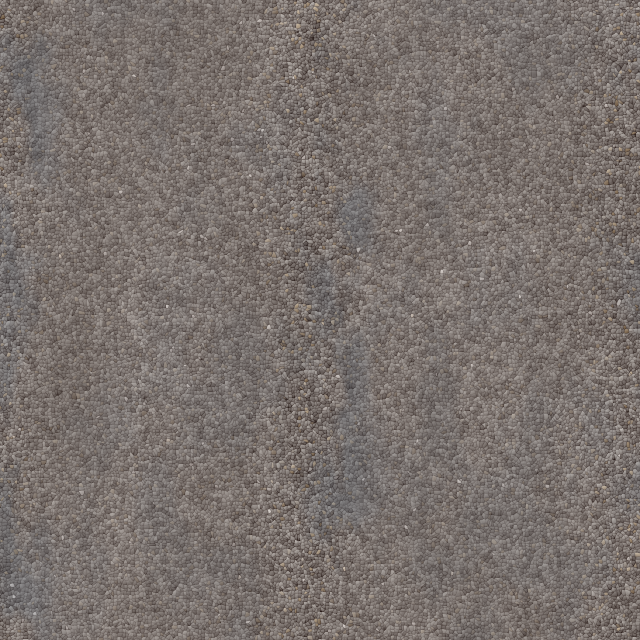
Reproduce this texture procedurally as a Shadertoy shader.

```glsl
// Worn asphalt: fine packed stone grains with coarse lengthwise bands and bluish stains.
#define GRAINS 185.0                      // grains across the canvas
#define BASE_COLOR vec3(0.521, 0.488, 0.470)
#define STAIN_TINT vec3(-0.060, -0.036, -0.014)
#define OCHRE_TINT vec3(0.070, 0.035, -0.025)
#define GRAIN_VARIETY 0.19                // brightness spread between grains
#define RELIEF 0.14                       // strength of the light on each grain
#define GAP_DEPTH 0.135                   // darkness between grains
#define LIGHT_DIR vec2(-0.45, 0.89)
#define BAND_CENTER 0.48                  // repeats every half canvas
#define STAIN_CENTER 0.535
#define SAMPLES 2                         // antialiasing grid per axis

vec3 hash3(vec2 p) {
    vec3 q = fract(p.xyx * vec3(0.1031, 0.1030, 0.0973));
    q += dot(q, q.yxz + 33.33);
    return fract((q.xxy + q.yzz) * q.zyx);
}

float valueNoise(vec2 p) {
    vec2 cell = floor(p), f = fract(p);
    f = f * f * (3.0 - 2.0 * f);
    float low = mix(hash3(cell).x, hash3(cell + vec2(1, 0)).x, f.x);
    float high = mix(hash3(cell + vec2(0, 1)).x, hash3(cell + vec2(1, 1)).x, f.x);
    return mix(low, high, f.y);
}

float fbm(vec2 p) {
    float sum = 0.0, weight = 0.5;
    for (int i = 0; i < 4; i++) {
        sum += weight * valueNoise(p);
        p = p * 2.03 + 17.7;
        weight *= 0.5;
    }
    return sum / 0.9375;
}

// Soft vertical band that repeats every half canvas.
float band(float x, float center, float width) {
    float d = (fract((x - center) * 2.0 + 0.5) - 0.5) * 0.5 / width;
    return exp(-d * d);
}

// Nearest grain: offset from its centre, distance to its edge, and its cell.
void findGrain(vec2 p, out vec2 offset, out float edge, out vec2 grainCell) {
    vec2 home = floor(p);
    float nearest = 9.0, second = 9.0;
    for (int y = -1; y <= 1; y++)
    for (int x = -1; x <= 1; x++) {
        vec2 cell = home + vec2(x, y);
        vec2 toPoint = p - cell - 0.08 - 0.84 * hash3(cell).xy;
        float d = length(toPoint);
        if (d < nearest) {
            second = nearest;
            nearest = d;
            offset = toPoint;
            grainCell = cell;
        } else {
            second = min(second, d);
        }
    }
    edge = second - nearest;
}

vec3 asphalt(vec2 uv) {
    // Large-scale wear
    float wobble = 0.03 * (fbm(uv * vec2(3.0, 6.0)) - 0.5);
    float coarse = band(uv.x + wobble, BAND_CENTER, 0.06);
    float patches = fbm(uv * vec2(9.0, 6.0) + 5.0);
    float streaks = fbm(uv * vec2(24.0, 2.5) + 40.0);
    float clumps = valueNoise(uv * 62.0 + 11.0);
    float stain = smoothstep(0.44, 0.72, fbm(uv * vec2(16.0, 9.0) + 71.0));
    stain *= 0.35 + 0.65 * band(uv.x + wobble, STAIN_CENTER, 0.045);
    float rough = (0.84 + 0.3 * coarse + 0.3 * (patches - 0.5)) * (1.0 - 0.3 * stain);

    // Stone grains
    vec2 offset, cell;
    float edge;
    vec2 warp = vec2(valueNoise(uv * 90.0), valueNoise(uv * 90.0 + 31.0)) - 0.5;
    findGrain(uv * GRAINS + 0.9 * warp, offset, edge, cell);
    vec3 grain = hash3(cell + 203.0);
    float gap = 1.0 - smoothstep(0.02, 0.30, edge);
    float tone = GRAIN_VARIETY * (grain.x - 0.5) + RELIEF * dot(offset, LIGHT_DIR);
    tone -= GAP_DEPTH * gap * (0.5 + grain.y);
    tone += 0.05 * (valueNoise(uv * GRAINS * 2.3) - 0.5);

    // Colour
    vec3 color = BASE_COLOR + tone * rough * vec3(0.98, 1.03, 1.02);
    color += 0.07 * (patches - 0.5) + 0.05 * (streaks - 0.5) + 0.045 * (clumps - 0.5);
    color += STAIN_TINT * stain;
    float stone = 1.0 - gap;
    color += OCHRE_TINT * stone * smoothstep(0.90, 0.98, grain.z) * (0.4 + 0.8 * coarse);
    color += 0.17 * stone * step(0.9965, grain.y);
    return color;
}

void mainImage(out vec4 fragColor, in vec2 fragCoord) {
    vec3 sum = vec3(0.0);
    for (int y = 0; y < SAMPLES; y++)
    for (int x = 0; x < SAMPLES; x++) {
        vec2 jitter = (vec2(x, y) + 0.5) / float(SAMPLES) - 0.5;
        sum += asphalt((fragCoord + jitter) / iResolution.y);
    }
    fragColor = vec4(clamp(sum / float(SAMPLES * SAMPLES), 0.0, 1.0), 1.0);
}
```
